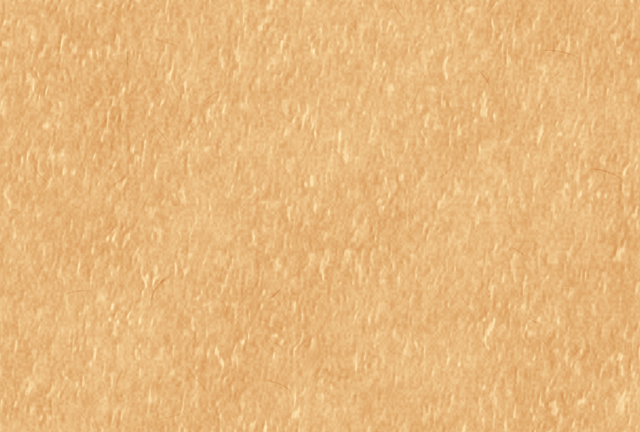
Reproduce this texture procedurally as a Shadertoy shader.

```glsl
// Warm tan kraft paper: dense short upright pulp streaks, soft mottling and a few stray curved fibres.

#define BASE_COLOR  vec3(0.911, 0.724, 0.490)
#define TONE_TINT   vec3(0.50, 1.00, 1.15)   // colour change per unit of tone
#define STREAK_FREQ vec2(145.0, 58.0)        // streaks per canvas height
#define LEAN        0.09
#define RELIEF      0.046
#define FLECK       0.095
#define MOTTLE      0.030
#define CLOUD       0.042
#define GRAIN       0.042
#define FIBRE_COUNT 64
#define FIBRE_WIDTH 0.0022

float hash(vec2 p) {
    return fract(sin(dot(p, vec2(127.1, 311.7))) * 43758.5);
}

// Smooth value noise in -1..1
float noise(vec2 p) {
    vec2 cell = floor(p), f = fract(p);
    f = f * f * (3.0 - 2.0 * f);
    float low  = mix(hash(cell), hash(cell + vec2(1.0, 0.0)), f.x);
    float high = mix(hash(cell + vec2(0.0, 1.0)), hash(cell + vec2(1.0, 1.0)), f.x);
    return 2.0 * mix(low, high, f.y) - 1.0;
}

float cloud(vec2 p) {
    const mat2 turn = mat2(0.8, 0.6, -0.6, 0.8);
    float sum = 0.0, weight = 0.5;
    for (int i = 0; i < 4; i++) {
        sum += weight * noise(p);
        p = turn * p * 2.1 + 17.3;
        weight *= 0.6;
    }
    return sum;
}

// Height of the upright pulp streaks, finer and coarser sets combined
float streakHeight(vec2 p) {
    return 0.80 * noise(p * STREAK_FREQ)
         + 0.45 * noise(p * STREAK_FREQ * vec2(0.6, 0.55) + 41.7);
}

// Signed tone of scattered bent fibres: mostly dark, some pale
float fibres(vec2 p, float aspect) {
    float tone = 0.0;
    for (int i = 0; i < FIBRE_COUNT; i++) {
        float id = float(i) + 1.0;
        vec2 center = vec2(hash(vec2(id, 1.0)) * aspect, hash(vec2(id, 2.0)));
        float angle = 3.1416 * hash(vec2(id, 3.0));
        float halfLength = mix(0.015, 0.05, hash(vec2(id, 4.0)));
        float bend = mix(-7.0, 7.0, hash(vec2(id, 5.0)));
        float strength = hash(vec2(id, 6.0));
        vec2 q = p - center;
        q = vec2(cos(angle) * q.x + sin(angle) * q.y,
                 cos(angle) * q.y - sin(angle) * q.x);
        float slope = 2.0 * bend * q.x;
        float dist = abs(q.y - bend * q.x * q.x) / sqrt(1.0 + slope * slope);
        float line = 1.0 - smoothstep(0.2 * FIBRE_WIDTH, 1.4 * FIBRE_WIDTH, dist);
        float taper = 1.0 - smoothstep(0.5 * halfLength, halfLength, abs(q.x));
        float ink = strength > 0.8 ? 0.04 : -mix(0.02, 0.09, strength * strength * 1.5);
        tone += ink * line * taper;
    }
    return tone;
}

void mainImage(out vec4 fragColor, in vec2 fragCoord) {
    vec2 uv = fragCoord / iResolution.y;
    float aspect = iResolution.x / iResolution.y;

    // Leaning, gently wandering coordinates for the streaks
    vec2 p = uv;
    p.x -= LEAN * uv.y;
    p += vec2(0.006, 0.009) * vec2(noise(uv * 27.0), noise(uv * 23.0 + 8.4));

    // Side-lit relief with pale crests
    float height = streakHeight(p);
    float shaded = height - streakHeight(p + vec2(0.0050, -0.003));
    float patches = 0.95 + 0.3 * noise(uv * 11.0 + 3.1);
    float crest = smoothstep(0.30, 1.0, height);
    float tone = patches * (RELIEF * shaded + FLECK * (crest - 0.09));

    // Mottling from broad clouds down to fine grain
    tone += CLOUD * cloud(uv * 5.0 + 2.6);
    tone += MOTTLE * noise(uv * vec2(62.0, 38.0) + 11.9);
    tone += GRAIN * noise(uv * vec2(205.0, 165.0) + 5.2);

    // Stray fibres and a slight falloff toward the right edge
    tone += fibres(uv, aspect);
    tone -= 0.016 * smoothstep(0.6, 1.0, uv.x / aspect) - 0.004;

    fragColor = vec4(clamp(BASE_COLOR + TONE_TINT * tone, 0.0, 1.0), 1.0);
}
```
